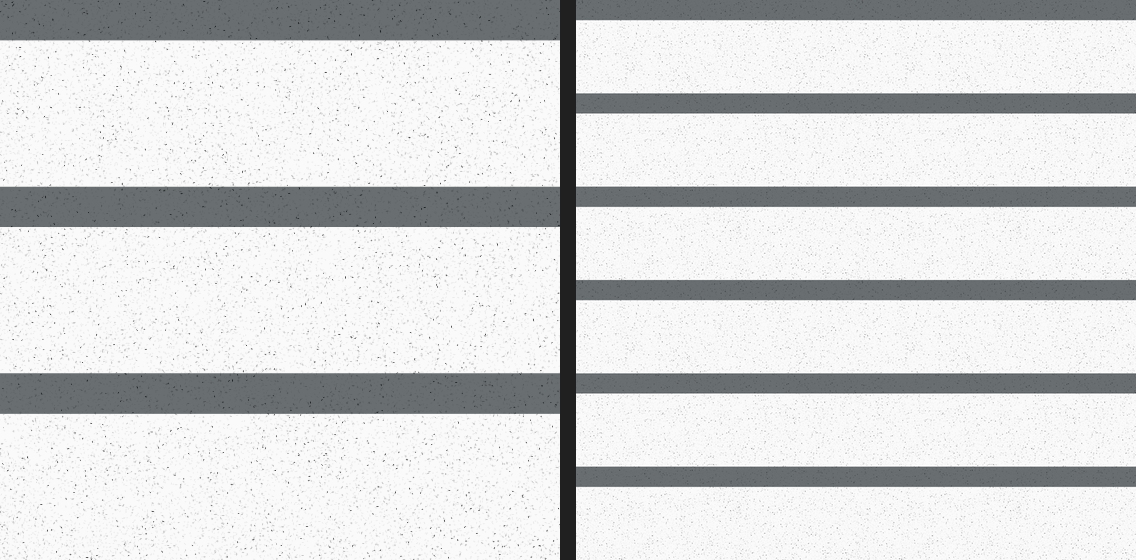
Left: one tile. Right: repeated 2 by 2.
Reproduce this pattern procedurally as a Shadertoy shader.

```glsl
// Horizontal grey bands on an off-white ground, flecked with fine terrazzo specks.
// Bands are a repeated distance function; specks are jittered ellipses on wrapped
// grids, thinned by wrapped gradient noise so that they clump a little.

#define BAND_COUNT 3.0
#define BAND_SHARE 0.2165
#define GROUND_COLOR vec3(0.98)
#define BAND_COLOR vec3(0.412, 0.432, 0.442)
#define CLUMP_CELLS 14.0
#define CLUMP_AMOUNT 0.6
// Speck kinds: grid cells across, density, radius, strength
#define FAINT_SPECKS vec4(150.0, 0.80, 0.00145, 0.052)
#define GREY_SPECKS vec4(128.0, 0.25, 0.00150, 0.180)
#define DARK_SPECKS vec4(90.0, 0.16, 0.00115, 0.580)

const float TAU = 6.2831853;

// Integer hash giving three values from 0 to 1
vec3 hash3(vec2 cell, float seed) {
    uvec3 v = uvec3(cell, seed) * 1664525u + 1013904223u;
    v.x += v.y * v.z; v.y += v.z * v.x; v.z += v.x * v.y;
    v ^= v >> 16u;
    v.x += v.y * v.z; v.y += v.z * v.x; v.z += v.x * v.y;
    return vec3(v >> 8u) / 16777216.0;
}

float cornerGradient(vec2 corner, vec2 offset, float period) {
    float angle = TAU * hash3(mod(corner, period), 7.0).x;
    return dot(vec2(cos(angle), sin(angle)), offset);
}

// Gradient noise that wraps after a whole number of cells
float gradientNoise(vec2 p, float period) {
    vec2 i = floor(p), f = p - i;
    vec2 w = f * f * f * (f * (f * 6.0 - 15.0) + 10.0);
    vec2 e = vec2(1.0, 0.0);
    float low = mix(cornerGradient(i, f, period),
                    cornerGradient(i + e, f - e, period), w.x);
    float high = mix(cornerGradient(i + e.yx, f - e.yx, period),
                     cornerGradient(i + 1.0, f - 1.0, period), w.x);
    return mix(low, high, w.y);
}

// Share of light removed by one kind of speck
float speckShade(vec2 uv, vec4 kind, float seed, float clump, float pixel) {
    float cells = kind.x, shade = 0.0;
    vec2 base = floor(uv * cells);
    for (int y = -1; y <= 1; y++)
    for (int x = -1; x <= 1; x++) {
        vec2 cell = base + vec2(x, y);
        vec2 id = mod(cell, cells);
        vec3 place = hash3(id, seed);
        vec3 form = hash3(id, seed + 1.0);
        if (place.z > kind.y * clump) continue;

        // Turned ellipse of varied size and slimness
        vec2 d = uv - (cell + place.xy) / cells;
        float c = cos(TAU * form.x), s = sin(TAU * form.x);
        d = mat2(c, -s, s, c) * d;
        float stretch = mix(1.0, 1.5, form.y);
        float radius = kind.z * mix(0.75, 1.2, form.z);
        float dist = length(d * vec2(1.0 / stretch, stretch)) - radius;
        float cover = 1.0 - smoothstep(-0.6 * pixel, 0.6 * pixel, dist);
        shade = max(shade, cover * kind.w * mix(0.75, 1.2, form.y));
    }
    return shade;
}

void mainImage(out vec4 fragColor, in vec2 fragCoord) {
    vec2 uv = fragCoord / iResolution.xy;
    float pixel = 1.0 / min(iResolution.x, iResolution.y);

    // Bands hang from the top of each repeat
    float phase = (1.0 - uv.y) * BAND_COUNT - 0.5 * BAND_SHARE;
    float bandDist = (abs(fract(phase + 0.5) - 0.5) - 0.5 * BAND_SHARE) / BAND_COUNT;
    float band = 1.0 - smoothstep(-0.5 * pixel, 0.5 * pixel, bandDist);
    vec3 color = mix(GROUND_COLOR, BAND_COLOR, band);

    // Specks darken both ground and bands
    float clump = 1.0 + CLUMP_AMOUNT * gradientNoise(uv * CLUMP_CELLS, CLUMP_CELLS);
    color *= 1.0 - speckShade(uv, FAINT_SPECKS, 11.0, clump, pixel);
    color *= 1.0 - speckShade(uv, GREY_SPECKS, 23.0, clump, pixel);
    color *= 1.0 - speckShade(uv, DARK_SPECKS, 37.0, clump, pixel);

    fragColor = vec4(color, 1.0);
}
```
